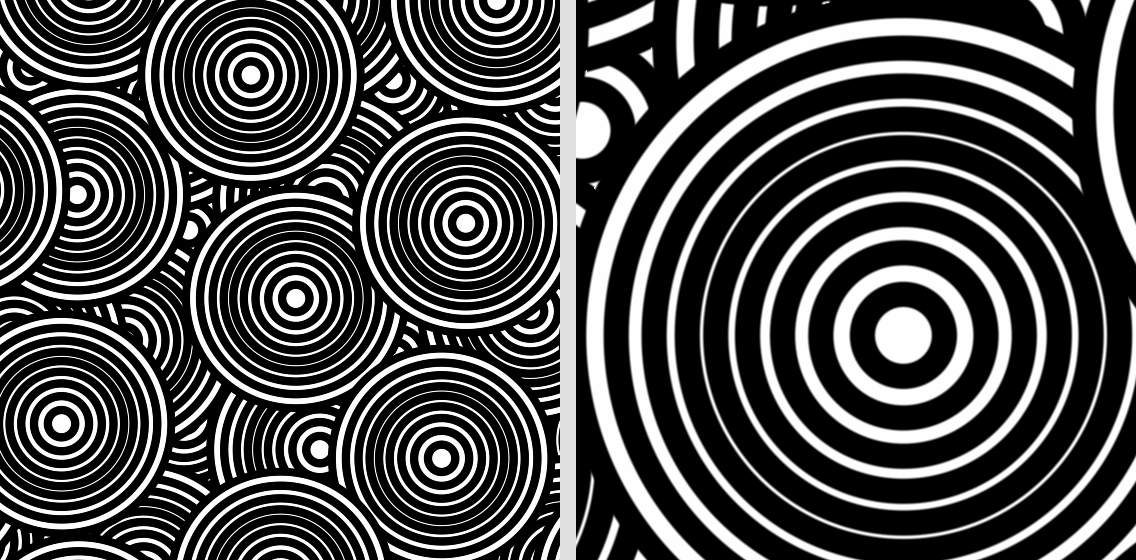
Left: the whole. Right: its middle third, enlarged.
A three.js fragment shader for this pattern:

```glsl
#define SPACING 0.24
#define JITTER 0.055
#define LAYER_MIX 1.5
#define DISC_RADIUS 0.203
#define DOT_RADIUS 0.0169
#define BLACK_GAP 0.0150
#define THIN_WIDTH 0.00195
#define INNER_GROWTH 0.00195
#define OUTER_GROWTH 0.0028
#define RING_COUNT 8
#define THINNEST_RING 5.0
#define EDGE 0.001

varying vec2 vUv;

const vec3 INK = vec3(0.0);
const vec3 PAPER = vec3(0.995);

vec3 hash3(vec2 cell) {
  vec3 p = fract((cell.xyx + 57.0) * vec3(0.1031, 0.1030, 0.0973));
  p += dot(p, p.yxz + 33.33);
  return fract((p.xxy + p.yzz) * p.zyx);
}

// Coverage of a shape whose signed depth is positive inside
float inside(float depth) {
  return smoothstep(-EDGE, EDGE, depth);
}

// Central dot, then rings with equal gaps: thick, thin in the middle, thick
float rings(float dist) {
  float white = inside(DOT_RADIUS - dist);
  float radius = DOT_RADIUS;
  for (int i = 1; i <= RING_COUNT; i++) {
    float steps = float(i) - THINNEST_RING;
    float width = THIN_WIDTH + max(-steps * INNER_GROWTH, steps * OUTER_GROWTH);
    float center = radius + BLACK_GAP + 0.5 * width;
    white = max(white, inside(0.5 * width - abs(dist - center)));
    radius += BLACK_GAP + width;
  }
  return white;
}

void main() {
  float rowHeight = SPACING * 0.8660254;
  float baseRow = floor(vUv.y / rowHeight + 0.5);

  float topOrder = -1.0;
  float topDist = 1.0;
  float rimOrder = -1.0;
  float rimCover = 0.0;

  // Nearby discs of a jittered triangular lattice
  for (int j = -1; j <= 1; j++) {
    float row = baseRow + float(j);
    float baseColumn = floor(vUv.x / SPACING - 0.5 * row + 0.5);
    for (int i = -1; i <= 1; i++) {
      vec2 cell = vec2(baseColumn + float(i), row);
      vec3 rnd = hash3(cell);
      vec2 center = vec2((cell.x + 0.5 * row) * SPACING, row * rowHeight);
      center += (rnd.xy * 2.0 - 1.0) * JITTER;

      // Three interleaved layers, shuffled a little
      float order = mod(cell.x - cell.y, 3.0) + LAYER_MIX * rnd.z;
      float dist = distance(vUv, center);
      float depth = DISC_RADIUS - dist;

      if (depth > EDGE) {
        if (order > topOrder) {
          topOrder = order;
          topDist = dist;
        }
      } else if (depth > -EDGE && order > rimOrder) {
        rimOrder = order;
        rimCover = inside(depth);
      }
    }
  }

  // A black rim lying above softens the cut through the rings below
  float white = rings(topDist);
  if (rimOrder > topOrder) white *= 1.0 - rimCover;

  gl_FragColor = vec4(mix(INK, PAPER, white), 1.0);
}
```
